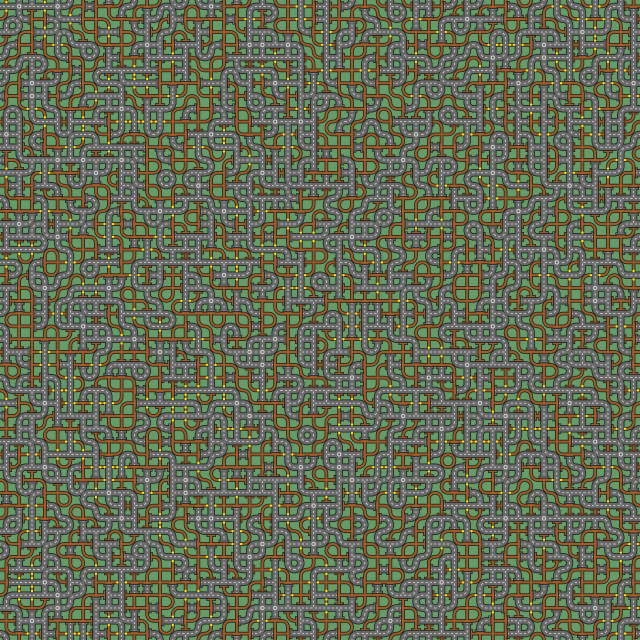
Give the GLSL for this pattern, as a Shadertoy shader.

```glsl
float hash(vec2 p) {
    return fract(sin(dot(p, vec2(127.1, 311.7))) * 43758.5453);
}

// 1 where a road crosses this cell edge, 0 where a footpath does
float roadEdge(vec2 p) {
    return step(0.5, hash(p));
}

float box(vec2 p, vec2 halfSize) {
    vec2 d = abs(p) - halfSize;
    return length(max(d, 0.0)) + min(max(d.x, d.y), 0.0);
}

// Quarter turn around the corner c
float arc(vec2 p, vec2 c) {
    return abs(length(p - c) - 0.5);
}

float dashes(float along, float count) {
    return smoothstep(-0.4, 0.4, cos(6.2832 * count * along));
}

float arcDashes(vec2 p, vec2 c) {
    vec2 d = abs(p - c);
    return dashes(atan(d.y, d.x) / 1.5708, 2.0);
}

float cover(float d, float pixel) {
    return clamp(0.5 - d / pixel, 0.0, 1.0);
}

// Filled shape with a dark outline
vec3 paint(vec3 base, vec3 fill, float d, float pixel) {
    base = mix(base, vec3(0.07), cover(d - 0.055, pixel));
    return mix(base, fill, cover(d, pixel));
}

void mainImage(out vec4 fragColor, in vec2 fragCoord) {
    float pixel = 50.0 / iResolution.y;
    vec2 p = fragCoord * pixel;
    vec2 id = floor(p), q = fract(p) - 0.5;

    // Edge types in the order east, north, west, south
    vec4 e = vec4(roadEdge(2.0 * id + vec2(1, 0)), roadEdge(2.0 * id + vec2(0, 1)),
                  roadEdge(2.0 * id - vec2(1, 0)), roadEdge(2.0 * id - vec2(0, 1)));
    int roads = int(dot(e, vec4(1)) + 0.5);

    // Turn the tile until its first road faces east
    for (int i = 0; i < 4; i++) {
        if (roads == 0 || roads == 4 || (e.x > 0.5 && e.w < 0.5)) break;
        e = e.yzwx;
        q = vec2(q.y, -q.x);
    }
    float pick = hash(id + 71.3);
    if (pick > 0.75) q.x = -q.x * (roads == 0 || roads == 4 ? 1.0 : -1.0);

    vec2 corner = vec2(0.5);
    vec2 near = q.x + q.y > 0.0 ? corner : -corner;
    float road = 9.0, path = 9.0, pad = 9.0, bar = 9.0, lamp = 9.0, ring = 9.0;
    float line = 9.0, dash = 0.0;

    if (roads == 0) {
        // Path crossing or two bends
        path = pick < 0.55 ? min(abs(q.x), abs(q.y)) : arc(q, near);
    } else if (roads == 1) {
        // Road ends on a wide pad in front of a path
        road = box(q - vec2(0.4, 0), vec2(0.3, 0));
        pad = box(q - vec2(0.15, 0), vec2(0.14, 0.36));
        path = min(abs(q.x), box(q + vec2(0.3, 0), vec2(0.3, 0)));
        bar = box(q - vec2(0.02, 0), vec2(0.1, 0.3));
        line = q.x > 0.2 ? abs(q.y) : 9.0;
        dash = dashes(q.x + 0.5, 3.0);
    } else if (roads == 2 && e.z > 0.5) {
        // Straight road with lamps where the path meets it
        road = line = abs(q.y);
        path = abs(q.x);
        lamp = length(vec2(q.x, abs(q.y) - 0.33)) - 0.09;
        dash = dashes(q.x + 0.5, 3.0);
    } else if (roads == 2) {
        road = line = arc(q, corner);
        path = arc(q, -corner);
        dash = arcDashes(q, corner);
    } else if (roads == 3) {
        // Junction, the path stops at a broad step
        float stem = box(q - vec2(0, 0.3), vec2(0, 0.3));
        road = line = min(abs(q.y), stem);
        path = box(q + vec2(0, 0.45), vec2(0, 0.12));
        bar = box(q + vec2(0, 0.33), vec2(0.32, 0.05));
        dash = dashes((abs(q.y) < stem ? q.x : q.y) + 0.5, 3.0);
    } else if (pick < 0.6) {
        road = line = min(abs(q.x), abs(q.y));
        ring = abs(length(q) - 0.13) - 0.035;
        dash = dashes((abs(q.y) < abs(q.x) ? q.x : q.y) + 0.5, 3.0) * step(0.25, length(q));
    } else {
        road = line = arc(q, near);
        dash = arcDashes(q, near);
    }

    vec3 asphalt = vec3(0.41), dirt = vec3(0.62, 0.37, 0.16);
    vec3 col = vec3(0.4, 0.61, 0.41);
    float dirtShape = min(path - 0.085, bar);
    float roadShape = min(road - 0.23, pad);

    // The path lies over a road end and under every other road
    if (roads != 1) col = paint(col, dirt, dirtShape, pixel);
    col = paint(col, asphalt, roadShape, pixel);
    col = mix(col, vec3(0.88), dash * cover(line - 0.03, pixel));
    if (roads == 1) col = paint(col, dirt, dirtShape, pixel);
    col = mix(col, vec3(0.92), cover(ring, pixel));
    col = mix(col, vec3(1.0, 0.92, 0.05), cover(lamp, pixel));
    fragColor = vec4(col, 1.0);
}
```
